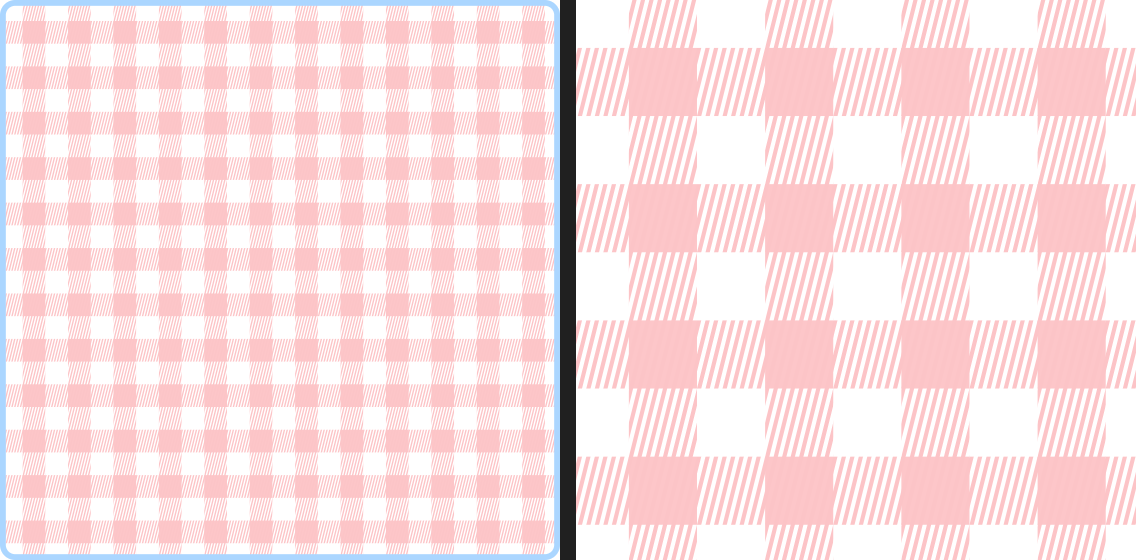
Left: the whole. Right: its middle third, enlarged.
A Shadertoy shader for this pattern:

```glsl
// Antialiased 50% bands; the band fills the first half of each unit
float band(float t, float pixel) {
    float d = 0.25 - abs(fract(t + 0.25) - 0.5);
    return clamp(0.5 + d / pixel, 0.0, 1.0);
}

float roundedBox(vec2 p, vec2 halfSize, float radius) {
    vec2 q = abs(p) - halfSize + radius;
    return length(max(q, 0.0)) + min(max(q.x, q.y), 0.0) - radius;
}

void mainImage(out vec4 fragColor, in vec2 fragCoord) {
    vec2 uv = fragCoord / iResolution.xy;
    float pixel = 1.0 / min(iResolution.x, iResolution.y);
    vec3 white = vec3(1.0);
    vec3 pink = vec3(0.99, 0.77, 0.78);

    // Gingham grid, just over twelve checks each way
    vec2 cell = (uv - vec2(0.0404, 0.0299)) / 0.0811;
    float cellPixel = pixel / 0.0811;
    float warp = band(cell.x, cellPixel);
    float weft = band(cell.y, cellPixel);

    // Steep twill hatch, sixteen threads per check
    float hatch = band((cell.x - 0.25 * cell.y) * 16.0, cellPixel * 16.0);

    // Single bands show the hatch; crossings fill in with a faint seam
    float single = warp + weft - 2.0 * warp * weft;
    float crossing = warp * weft;
    float ink = single * hatch + crossing * (0.97 + 0.03 * hatch);
    vec3 color = mix(white, pink, ink);

    // Rounded blue frame on white corners
    float edge = roundedBox(uv - 0.5, vec2(0.5), 0.027);
    float frame = clamp(0.5 + (edge + 0.0104) / pixel, 0.0, 1.0);
    float outside = clamp(0.5 + edge / pixel, 0.0, 1.0);
    color = mix(color, vec3(0.67, 0.84, 1.0), frame);
    color = mix(color, white, outside);

    fragColor = vec4(color, 1.0);
}
```
